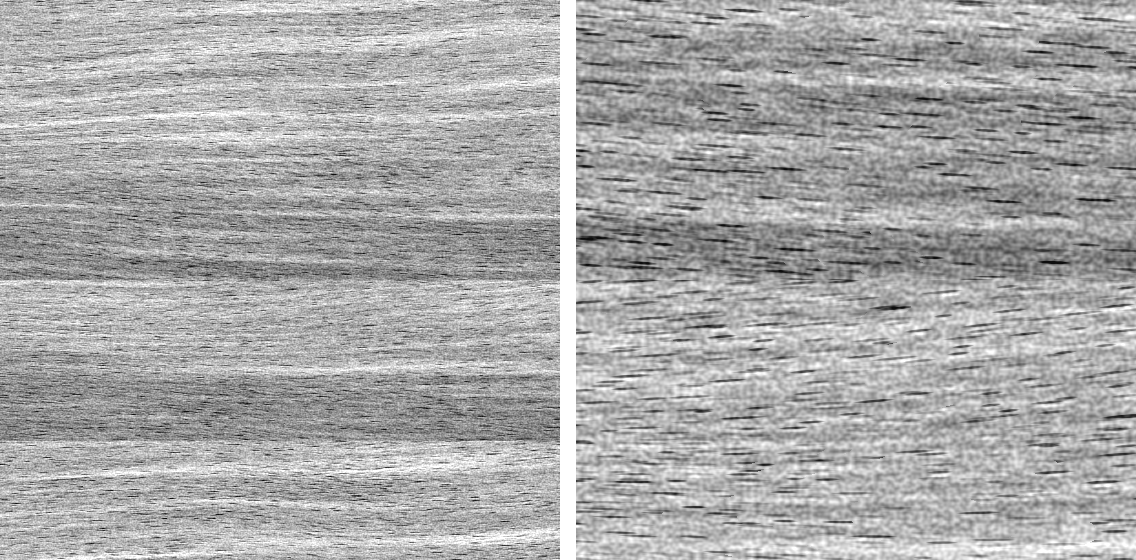
Left, the full canvas; right, a detail of the centre.
This texture is drawn by a WebGL 1 fragment shader. Its source:

```glsl
precision highp float;

uniform vec2 u_resolution;

vec2 hash2(vec2 p) {
  vec3 q = fract(p.xyx * vec3(0.1031, 0.103, 0.0973));
  q += dot(q, q.yzx + 33.33);
  return fract((q.xx + q.yz) * q.zy);
}

float cornerSlope(vec2 cell, vec2 offset) {
  float angle = 6.2832 * hash2(cell + 57.0).x;
  return dot(vec2(cos(angle), sin(angle)), offset);
}

// Gradient noise, roughly -0.7 to 0.7
float noise(vec2 p) {
  vec2 i = floor(p), f = p - i;
  vec2 u = f * f * f * (f * (f * 6.0 - 15.0) + 10.0);
  vec2 e = vec2(1.0, 0.0);
  return mix(mix(cornerSlope(i, f), cornerSlope(i + e, f - e), u.x),
             mix(cornerSlope(i + e.yx, f - e.yx), cornerSlope(i + 1.0, f - 1.0), u.x), u.y);
}

// One layer of thin dark pores with pointed ends and a light rim below
float pores(vec2 g, float layer, float density, float tilt, float pixel) {
  vec2 size = vec2(0.036, 0.0068);
  vec2 q = g / size + layer * vec2(13.7, 41.37) + 60.0;
  q.x += 9.0 * hash2(vec2(floor(q.y), layer + 3.0)).x;
  vec2 id = floor(q);
  vec2 shape = hash2(id + layer * 71.0);
  vec2 look = hash2(id + layer * 37.0 + 211.0);
  float halfLength = mix(0.006, 0.0155, shape.x);
  vec2 local = (fract(q) - 0.5) * size;
  local.x -= (shape.y - 0.5) * (0.034 - 2.0 * halfLength);
  local.y -= (fract(shape.x * 17.0) - 0.5) * 0.0018 + local.x * (tilt + (look.y - 0.5) * 0.04);
  float along = clamp(abs(local.x) / halfLength, 0.0, 1.0);
  float taper = 1.0 - along * along * along;
  float blur = 0.65 * pixel;
  float radius = 0.0007 * taper;
  float dark = taper * (1.0 - smoothstep(radius - blur, radius + blur, abs(local.y)));
  float light = taper * (1.0 - smoothstep(radius - blur, radius + blur, abs(local.y + 0.002)));
  float depth = mix(0.1, 0.5, look.y * look.y);
  return step(look.x, density) * (dark * depth - light * 0.08);
}

void main() {
  vec2 p = gl_FragCoord.xy / u_resolution;
  float pixel = 1.0 / u_resolution.y;

  // Boards, shaded from a light top to a dark foot, with softer joints mid-width
  float soft = mix(0.0015, 0.008, exp(-pow((p.x - 0.48) / 0.16, 2.0)));
  float tone = 0.715;
  tone = mix(tone, mix(0.67, 0.72, smoothstep(0.06, 0.213, p.y)),
             smoothstep(0.06 - soft, 0.06 + soft, p.y));
  tone = mix(tone, mix(0.53, 0.73, smoothstep(0.213, 0.48, p.y)),
             smoothstep(0.213 - soft, 0.213 + soft, p.y));
  tone = mix(tone, mix(0.545, 0.71, smoothstep(0.5, 0.83, p.y)),
             smoothstep(0.5 - soft, 0.5 + soft, p.y));

  // Grain direction: rising in light wood, falling in dark wood
  float rise = p.y > 0.5 ? smoothstep(0.62, 0.82, p.y) : smoothstep(0.3, 0.47, p.y);
  float slope = mix(-0.022, 0.035, rise);
  float lowBoard = 1.0 - step(0.213, p.y);
  slope = mix(slope, 0.05, lowBoard);
  float bend = slope * (p.x - 0.5) + 0.024 * noise(p * vec2(2.2, 2.8) + 4.3);
  vec2 g = vec2(p.x, p.y - bend + lowBoard * 2.37);

  // Broad bands and long, thin pale streaks
  tone += 0.04 * noise(p * vec2(2.5, 4.0) + 8.0);
  tone += 0.09 * noise(g * vec2(1.2, 21.0) + 21.0);
  float streak = noise(g * vec2(0.9, 46.0) + 5.0);
  tone += 0.13 * smoothstep(0.16, 0.36, streak);
  float thinStreak = noise(g * vec2(1.5, 88.0) + 15.0);
  tone += 0.1 * smoothstep(0.12, 0.36, thinStreak);

  // Thread-like fibres, then the crisp tooth of the surface
  tone += 0.13 * noise(g * vec2(4.0, 125.0) + 31.0);
  vec2 slanted = vec2(g.x, g.y + 0.05 * g.x);
  tone += 0.17 * noise(slanted * vec2(26.0, 205.0) + 47.0);
  tone += 0.18 * noise(slanted * vec2(120.0, 290.0) + 11.0);
  tone += 0.24 * noise(p * vec2(307.0, 371.0) + 73.0);

  // Pores gather in patches and cut deeper in the low boards
  float density = 0.5 + 0.5 * noise(g * vec2(4.0, 15.0) + 90.0);
  density -= 0.15 * exp(-pow((p.x - 0.54) / 0.06, 2.0));
  float tilt = mix(-0.05, 0.02, rise * step(p.y, 0.5));
  float cut = 0.0;
  for (int i = 0; i < 4; i++) {
    cut += pores(g, float(i), density, tilt, pixel);
  }
  tone -= min(cut, 0.45) * mix(1.0, 1.25, lowBoard);

  gl_FragColor = vec4(vec3(clamp(tone + 0.005, 0.05, 1.0)), 1.0);
}
```
